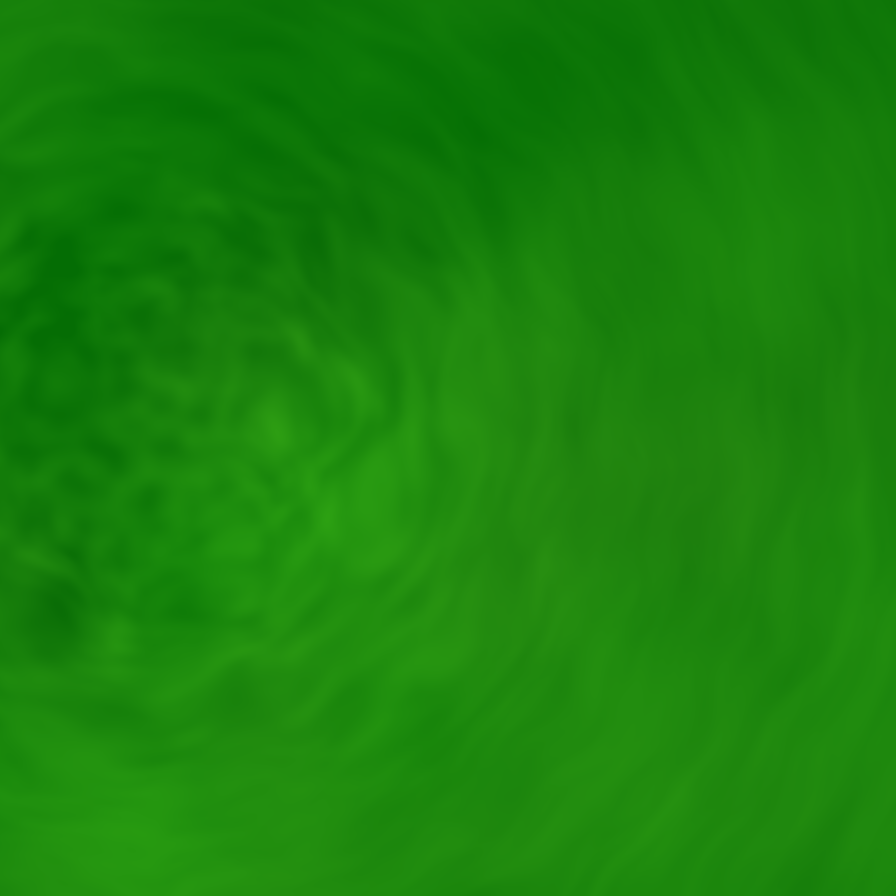
Write a WebGL 1 fragment shader that draws this texture.

```glsl
precision highp float;
// Soft green haze whose blurry streaks curl around a point left of centre.
// Broad light and dark lobes set the tone; gradient noise in warped polar
// coordinates adds the tangential streaks, which lengthen with radius.

uniform vec2 u_resolution;

const float TAU = 6.2831853;
const float NO_WRAP = 512.0;
const vec2 SWIRL_CENTRE = vec2(0.16, 0.52);
const vec3 DARK_GREEN = vec3(0.025, 0.425, 0.018);
const vec3 LIGHT_GREEN = vec3(0.195, 0.640, 0.080);
const vec3 OLIVE_SHIFT = vec3(0.030, -0.012, 0.012);

// Sine-free hash giving a gradient vector in -1..1
vec2 hashGradient(vec2 cell) {
  vec3 q = fract(vec3(cell.xyx) * vec3(0.1031, 0.1030, 0.0973));
  q += dot(q, q.yzx + 33.33);
  return fract((q.xx + q.yz) * q.zy) * 2.0 - 1.0;
}

float cornerValue(vec2 cell, vec2 offset, vec2 f, float period, float seed) {
  vec2 corner = cell + offset;
  corner.x = mod(corner.x, period);
  return dot(hashGradient(corner + seed), f - offset);
}

// Gradient noise, repeating along x after a whole number of cells
float noise(vec2 p, float period, float seed) {
  vec2 cell = floor(p);
  vec2 f = p - cell;
  vec2 w = f * f * f * (f * (f * 6.0 - 15.0) + 10.0);
  float a = cornerValue(cell, vec2(0.0, 0.0), f, period, seed);
  float b = cornerValue(cell, vec2(1.0, 0.0), f, period, seed);
  float c = cornerValue(cell, vec2(0.0, 1.0), f, period, seed);
  float d = cornerValue(cell, vec2(1.0, 1.0), f, period, seed);
  return mix(mix(a, b, w.x), mix(c, d, w.x), w.y);
}

float lobe(vec2 p, vec2 centre, vec2 size) {
  vec2 d = (p - centre) / size;
  return exp(-dot(d, d));
}

// Slow light and dark regions across the canvas
float broadTone(vec2 p) {
  float tone = 0.47 - 0.30 * smoothstep(0.30, 1.0, p.y);
  tone += 0.28 * lobe(p, vec2(0.39, 0.44), vec2(0.20, 0.19));
  tone += 0.14 * lobe(p, vec2(0.54, 0.64), vec2(0.12, 0.10));
  tone += 0.27 * lobe(p, vec2(0.20, 0.03), vec2(0.17, 0.13));
  tone += 0.24 * lobe(p, vec2(0.00, 0.98), vec2(0.15, 0.16));
  tone += 0.15 * lobe(p, vec2(0.86, 0.77), vec2(0.18, 0.16));
  tone += 0.10 * lobe(p, vec2(0.70, 0.17), vec2(0.20, 0.12));
  tone -= 0.28 * lobe(p, vec2(0.06, 0.50), vec2(0.14, 0.25));
  tone -= 0.15 * lobe(p, vec2(0.40, 0.76), vec2(0.16, 0.11));
  return tone;
}

// Bends straight coordinates so that streaks waver
vec2 warp(vec2 p, float scale, float amount) {
  vec2 q = p * scale;
  return p + amount * vec2(noise(q, NO_WRAP, 11.0), noise(q, NO_WRAP, 47.0));
}

// Cells wrap around the swirl: x counts along the ring, y across it
float ringNoise(vec2 polar, float around, float across, float seed) {
  return noise(vec2(polar.x * around, polar.y * across), around, seed);
}

float streaks(vec2 p) {
  vec2 d = warp(p, 9.0, 0.035) - SWIRL_CENTRE;
  float radius = length(d);
  vec2 polar = vec2(atan(d.y, d.x + 1e-5) / TAU + 0.5, radius);

  float blobs = noise(p * 27.0, NO_WRAP, 71.0);
  float wide = ringNoise(polar, 19.0, 23.0, 5.0);
  float narrow = ringNoise(polar, 37.0, 44.0, 29.0);
  float ripple = ringNoise(polar, 90.0, 70.0, 83.0);

  float core = mix(blobs, wide, smoothstep(0.05, 0.15, radius));
  float strength = mix(0.42, 0.16, smoothstep(0.18, 0.60, radius));
  float detail = 0.45 * smoothstep(0.06, 0.20, radius);
  float fine = 0.045 * smoothstep(0.25, 0.50, radius);
  return strength * (core + detail * narrow) + fine * ripple;
}

void main() {
  vec2 p = gl_FragCoord.xy / u_resolution;

  // Cloudy unevenness breaks up the smooth lobes
  float clouds = noise(p * 5.0, NO_WRAP, 17.0)
               + 0.6 * noise(p * 11.0, NO_WRAP, 61.0);
  float tone = broadTone(warp(p, 4.0, 0.08)) + 0.12 * clouds + streaks(p);

  // Slight olive drift, strongest towards the right
  float olive = noise(p * 4.0, NO_WRAP, 97.0)
              + 0.8 * lobe(p, vec2(0.82, 0.50), vec2(0.25, 0.22));

  vec3 colour = mix(DARK_GREEN, LIGHT_GREEN, clamp(tone, 0.0, 1.0));
  gl_FragColor = vec4(colour + OLIVE_SHIFT * olive, 1.0);
}
```
